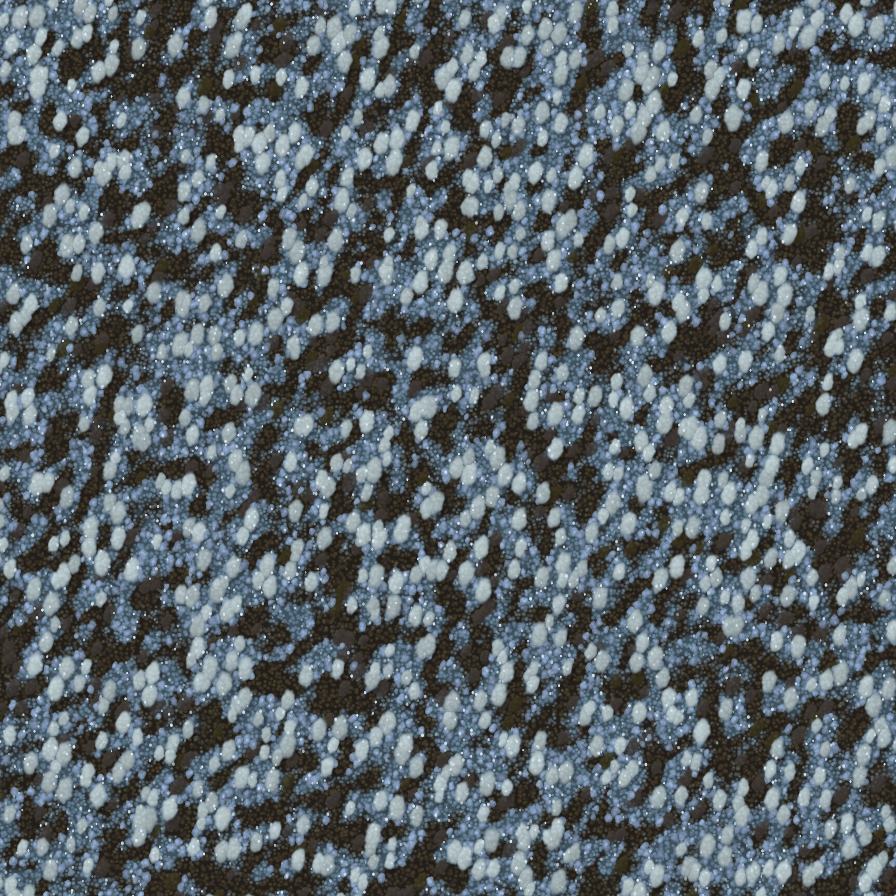
Reproduce this texture procedurally as a Shadertoy shader.

```glsl
// Frosty mineral crust: pale upright pebbles and blue beads over dark gritty soil.

const vec3 SOIL  = vec3(0.19, 0.165, 0.14);
const vec3 BROWN = vec3(0.25, 0.23, 0.22);
const vec3 OLIVE = vec3(0.22, 0.20, 0.11);
const vec3 SLATE = vec3(0.34, 0.43, 0.50);
const vec3 BLUE  = vec3(0.49, 0.57, 0.68);
const vec3 ASH   = vec3(0.43, 0.50, 0.54);
const vec3 PALE  = vec3(0.70, 0.76, 0.77);
const vec3 FROST = vec3(0.86, 0.91, 0.95);

vec3 hash3(vec2 cell, float seed) {
    vec3 p = fract(cell.xyx * vec3(0.1031, 0.1030, 0.0973) + seed * 0.137);
    p += dot(p, p.yxz + 33.33);
    return fract((p.xxy + p.yzz) * p.zyx);
}

// Smooth cellular noise: random cell values blended around jittered centres.
float softCells(vec2 p, float seed) {
    vec2 base = floor(p);
    float total = 0.0, weights = 0.0;
    for (int y = -1; y <= 1; y++)
    for (int x = -1; x <= 1; x++) {
        vec2 cell = base + vec2(x, y);
        vec3 rnd = hash3(cell, seed);
        vec2 d = p - cell - 0.25 - 0.5 * rnd.xy;
        float w = pow(max(0.0, 1.0 - dot(d, d) / 1.56), 3.0);
        total += w * rnd.z;
        weights += w;
    }
    return total / weights;
}

// Clumping density that decides where crust gathers and soil shows.
float clump(vec2 uv) {
    vec2 p = vec2(uv.x - 0.35 * uv.y, uv.y * 0.8);
    return 0.7 * softCells(p * 62.0, 1.0) + 0.3 * softCells(p * 120.0, 2.0);
}

// Scattered domes: x = height, y = random id, zw = position inside the dome.
// A dome is kept where the clump density lies in the given range.
vec4 domes(vec2 uv, float count, vec2 radius, float lean, vec2 range, float share, float seed) {
    vec2 p = uv * count, base = floor(p);
    vec4 best = vec4(0.0);
    for (int y = -1; y <= 1; y++)
    for (int x = -1; x <= 1; x++) {
        vec2 cell = base + vec2(x, y);
        vec3 place = hash3(cell, seed);
        vec3 trait = hash3(cell, seed + 5.0);
        vec2 centre = cell + place.xy;
        vec2 d = p - centre;
        d.x -= lean * d.y;
        d /= radius * mix(0.65, 1.1, place.z);
        float height = 1.0 - dot(d, d);
        if (height > best.x && trait.x < share) {
            float density = clump(centre / count) + 0.16 * (trait.y - 0.5);
            if (density > range.x && density < range.y)
                best = vec4(height, trait.z, d);
        }
    }
    return best;
}

// Light falls from the upper left.
float sideLight(vec2 d) {
    return dot(d, vec2(-0.45, 0.6));
}

vec2 roughen(vec2 uv) {
    vec2 wave = sin(uv.yx * 310.0 + 2.0 * sin(uv * 173.0));
    return uv + 0.0006 * wave + 0.0003 * sin(uv.yx * 720.0 + wave);
}

void mainImage(out vec4 fragColor, in vec2 fragCoord) {
    vec2 uv = fragCoord / iResolution.y;
    vec2 rough = roughen(uv);
    float density = clump(rough);
    vec2 anywhere = vec2(-1.0, 2.0);

    // Gritty ground, from brown soil to blue slate
    vec4 grit = domes(uv, 215.0, vec2(0.65), 0.0, anywhere, 1.0, 11.0);
    float grain = grit.x * mix(0.6, 1.2, grit.y);
    vec3 soil = mix(SOIL, OLIVE, 0.4 * grit.y) * mix(0.68, 1.28, grain);
    vec3 slate = SLATE * mix(0.74, 1.22, grain);
    vec3 color = mix(soil, slate, smoothstep(0.33, 0.58, density + 0.08 * (grain - 0.5)));

    // Smooth brown and olive flakes lying in the soil
    vec4 flake = domes(rough, 60.0, vec2(0.5, 0.65), 0.3, vec2(-1.0, 0.46), 0.3, 23.0);
    vec3 flakeColor = mix(BROWN, OLIVE, step(0.75, flake.y)) * (1.0 + 0.2 * sideLight(flake.zw));
    color = mix(color, flakeColor, 0.75 * smoothstep(0.0, 0.4, flake.x));

    // Soft shade cast to the lower right of the pebbles
    vec2 pebbleSize = vec2(0.43, 0.67);
    vec2 pebbleRange = vec2(0.515, 2.0);
    vec4 shade = domes(rough + vec2(-0.003, 0.004), 44.0, pebbleSize, 0.14, pebbleRange, 1.0, 37.0);
    color *= 1.0 - 0.2 * smoothstep(0.0, 0.6, shade.x);

    // Small blue beads
    vec4 bead = domes(rough, 92.0, vec2(0.46, 0.58), 0.1, vec2(0.46, 2.0), 0.7, 41.0);
    vec3 beadColor = mix(SLATE, BLUE, smoothstep(0.0, 0.7, bead.x)) * mix(0.85, 1.1, bead.y);
    beadColor *= 1.0 + 0.15 * sideLight(bead.zw) + 0.15 * (grain - 0.5);
    beadColor += vec3(0.09, 0.10, 0.15) * smoothstep(0.65, 1.0, bead.x);
    color = mix(color, beadColor, 0.85 * smoothstep(0.0, 0.5, bead.x));

    // Large pale pebbles
    vec4 pebble = domes(rough, 44.0, pebbleSize, 0.14, pebbleRange, 1.0, 37.0);
    vec3 pebbleColor = mix(ASH, PALE, smoothstep(0.0, 0.8, pebble.x));
    pebbleColor *= mix(0.92, 1.06, pebble.y) + 0.12 * sideLight(pebble.zw) + 0.07 * (grain - 0.5);
    color = mix(color, pebbleColor, 0.93 * smoothstep(0.0, 0.5, pebble.x));

    // Tiny frost sparkles
    vec4 spark = domes(uv, 125.0, vec2(0.24, 0.3), 0.0, vec2(0.43, 2.0), 0.3, 53.0);
    color = mix(color, FROST, smoothstep(0.0, 0.8, spark.x) * mix(0.35, 1.0, spark.y));

    fragColor = vec4(clamp(color, 0.0, 1.0), 1.0);
}
```
